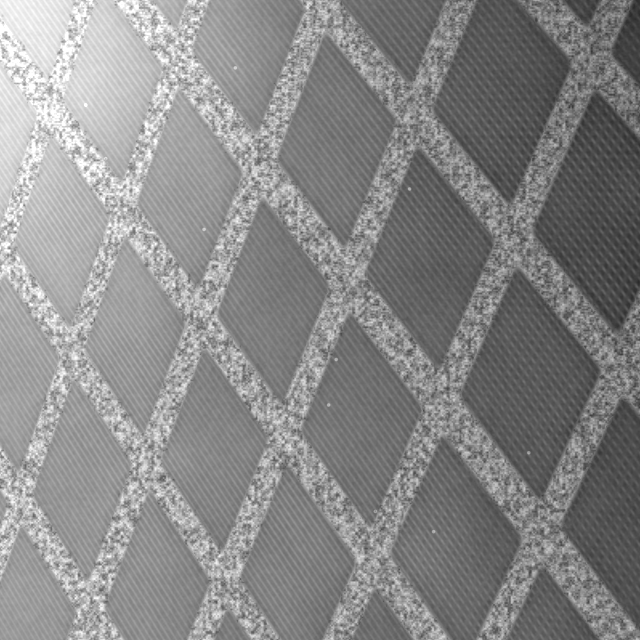
Write a WebGL 2 fragment shader that draws this texture.

```glsl
#version 300 es
precision highp float;
// Grey patterned glass: a lattice of frosted, grainy bands seen in perspective.
// A projective map bends the plane into lattice units; each whole number is a
// band, and the diamonds between carry fine hairlines under a raking light.

uniform vec2 u_resolution;
out vec4 fragColor;

const vec2 BAND_HALF_WIDTH = vec2(0.108, 0.106);
const float HAIRLINES_PER_CELL = 24.0;
const float GRAIN_SCALE = 210.0;

float hash(vec2 p) {
  return fract(sin(dot(p, vec2(127.1, 311.7))) * 43758.5453);
}

float valueNoise(vec2 p) {
  vec2 cell = floor(p);
  vec2 f = fract(p);
  f = f * f * (3.0 - 2.0 * f);
  float low = mix(hash(cell), hash(cell + vec2(1, 0)), f.x);
  float high = mix(hash(cell + vec2(0, 1)), hash(cell + vec2(1, 1)), f.x);
  return mix(low, high, f.y);
}

float fractalNoise(vec2 p) {
  float sum = 0.0;
  float weight = 0.5;
  for (int i = 0; i < 4; i++) {
    sum += weight * valueNoise(p);
    p = p * 2.03 + 17.0;
    weight *= 0.5;
  }
  return sum / 0.9375;
}

// Perspective: x counts the falling bands, y counts the rising bands.
vec2 toLattice(vec2 uv) {
  vec2 p = uv - 0.5;
  float depth = 1.0 + 0.267 * p.x + 0.022 * p.y;
  vec2 lattice = vec2(1.687 + 4.0 * p.x + 2.704 * p.y,
                      2.92 + 5.473 * p.x - 1.838 * p.y) / depth;
  lattice.x -= 0.08 * min(lattice.x, 0.0);
  return lattice;
}

// Signed distance to the nearest band of each family, in cells.
vec2 bandDistance(vec2 lattice, vec2 halfWidth) {
  vec2 line = floor(lattice + 0.5);
  vec2 variation = 0.022 * vec2(hash(line.xx), hash(line.yy + 9.0)) - 0.011;
  return abs(lattice - line) - halfWidth - variation;
}

// Union with slightly filled corners at the crossings.
float smoothUnion(float a, float b, float radius) {
  float h = max(radius - abs(a - b), 0.0) / radius;
  return min(a, b) - 0.25 * h * h * radius;
}

// Bright upper left corner fading towards the dark right side.
float lighting(vec2 uv) {
  vec2 fromGlow = uv - vec2(0.0, 1.0);
  float glow = 0.33 * exp(-7.0 * dot(fromGlow, fromGlow));
  return 0.63 - 0.29 * uv.x - 0.11 * uv.x * uv.y + glow;
}

// Sparkling frost: two sizes of grain, centred on zero.
float frostGrain(vec2 uv) {
  float coarse = valueNoise(uv * GRAIN_SCALE * vec2(1.0, 0.8));
  float fine = valueNoise(uv * GRAIN_SCALE * 1.9 + 31.0);
  return 0.6 * coarse + 0.4 * fine - 0.5;
}

// Thin light lines, broken into dashes where the glass is dark.
float hairlines(vec2 lattice, vec2 uv) {
  float phase = (lattice.x + 0.02 * lattice.y) * HAIRLINES_PER_CELL;
  float ridge = pow(0.5 + 0.5 * cos(6.2832 * phase), 2.0) - 0.375;
  float dashes = 0.5 + 0.5 * cos(6.2832 * lattice.y * 17.0);
  float strength = 0.6 + 0.7 * valueNoise(uv * 9.0);
  return ridge * strength * mix(1.0, 0.35 + 1.3 * dashes, smoothstep(0.4, 0.9, uv.x));
}

// Rare bright specks of dust scattered over a grid.
float dust(vec2 uv, float cells) {
  vec2 cell = floor(uv * cells);
  vec2 centre = 0.2 + 0.6 * vec2(hash(cell + 3.0), hash(cell + 7.0));
  float radius = length(fract(uv * cells) - centre);
  return step(0.975, hash(cell)) * (1.0 - smoothstep(0.04, 0.1, radius));
}

void main() {
  vec2 uv = gl_FragCoord.xy / u_resolution;
  vec2 lattice = toLattice(uv);
  float grain = frostGrain(uv);
  float light = lighting(uv);

  // Clear diamonds with hairlines, cloudy stains and dust.
  float stain = fractalNoise(uv * vec2(9.0, 7.0)) - 0.5;
  float tile = light + 0.075 * hairlines(lattice, uv);
  tile += 0.1 * stain + 0.06 * grain;
  tile += 0.25 * dust(uv, 26.0);

  // Frosted bands, whose grain grows stronger in the light.
  float band = 0.26 + 0.73 * light + grain * (0.42 + 0.45 * light);

  // Ragged band edges with a faint shadow just outside.
  vec2 families = bandDistance(lattice, BAND_HALF_WIDTH);
  float edge = smoothUnion(families.x, families.y, 0.05);
  edge += 0.035 * grain;
  float softness = 0.012 + 2.5 / (u_resolution.x * 0.75) * 0.75;
  float coverage = 1.0 - smoothstep(-softness, softness, edge);
  tile -= 0.05 * exp(-28.0 * max(edge, 0.0));

  float grey = mix(tile, band, coverage);
  fragColor = vec4(vec3(clamp(grey, 0.0, 1.0)), 1.0);
}
```
